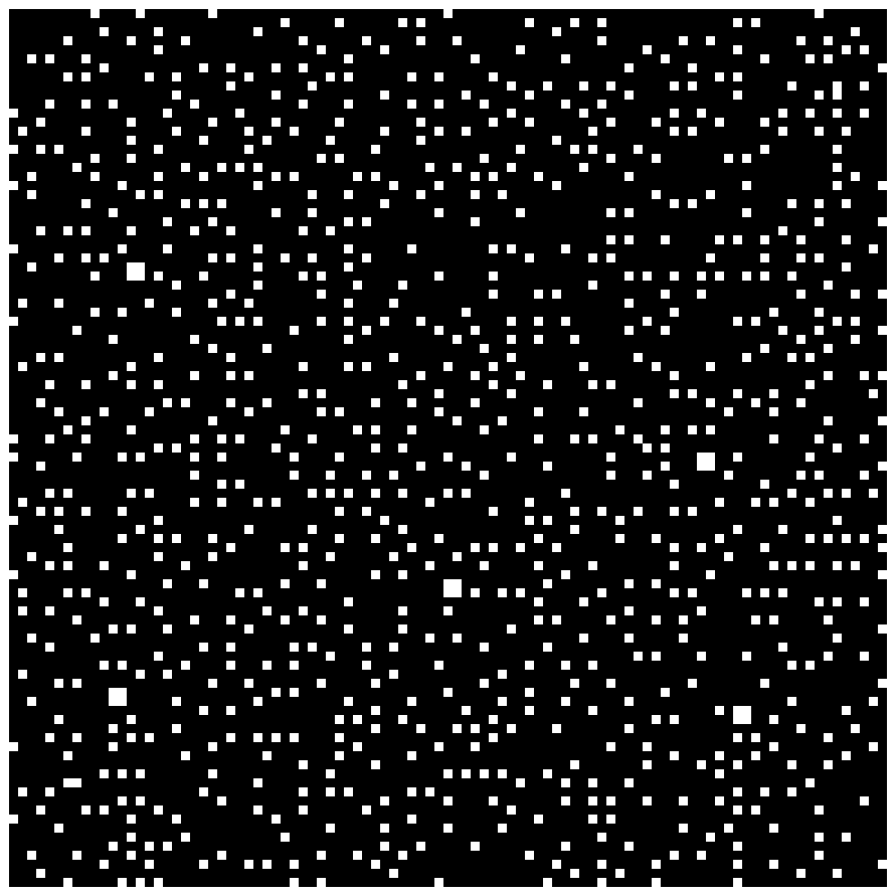
This texture is drawn by a Shadertoy shader. Its source:

```glsl
#define CELLS 99.0        // cells along each side, frame included
#define RANK_FLOOR 0.775  // lowest rank that may become a dot
#define BLOCK_TILE 40.0   // cells per tile; each tile holds one double-size block
#define INK vec3(0.0)
#define PAPER vec3(1.0)

float hash(vec2 p) {
    vec3 q = fract(p.xyx * vec3(0.1031, 0.1030, 0.0973));
    q += dot(q, q.yzx + 33.33);
    return fract((q.x + q.y) * q.z);
}

float rank(vec2 cell) {
    return hash(cell + 17.0);
}

// Offset of a cell from the jittered 2x2 block of its tile
vec2 blockOffset(vec2 cell) {
    vec2 tile = floor(cell / BLOCK_TILE);
    vec2 jitter = vec2(hash(tile + 211.0), hash(tile + 467.0));
    return cell - tile * BLOCK_TILE - 1.0 - floor(jitter * (BLOCK_TILE - 3.0));
}

// 1 for a light cell, 0 for a dark one
float cellLight(vec2 cell) {
    // Frame, one cell wide
    if (min(cell.x, cell.y) < 1.0 || max(cell.x, cell.y) > CELLS - 2.0) return 1.0;

    // Large block with a dark margin around it
    vec2 fromCentre = abs(blockOffset(cell) - 0.5);
    float ring = max(fromCentre.x, fromCentre.y);
    if (ring < 1.0) return 1.0;
    if (ring < 2.0) return 0.0;

    // Dots: cells that outrank all eight neighbours, so none ever touch
    float own = rank(cell);
    if (own < RANK_FLOOR) return 0.0;
    for (int y = -1; y <= 1; y++) {
        for (int x = -1; x <= 1; x++) {
            if (rank(cell + vec2(x, y)) > own) return 0.0;
        }
    }
    return 1.0;
}

void mainImage(out vec4 fragColor, in vec2 fragCoord) {
    vec2 pixelSize = CELLS / iResolution.xy;
    vec2 p = fragCoord * pixelSize - 0.5;
    vec2 cell = floor(p);

    // Blend the four nearest cells by the pixel area each one covers
    vec2 cover = clamp((fract(p) - 0.5) / pixelSize + 0.5, 0.0, 1.0);
    float lower = mix(cellLight(cell), cellLight(cell + vec2(1, 0)), cover.x);
    float upper = mix(cellLight(cell + vec2(0, 1)), cellLight(cell + 1.0), cover.x);

    fragColor = vec4(mix(INK, PAPER, mix(lower, upper, cover.y)), 1.0);
}
```
